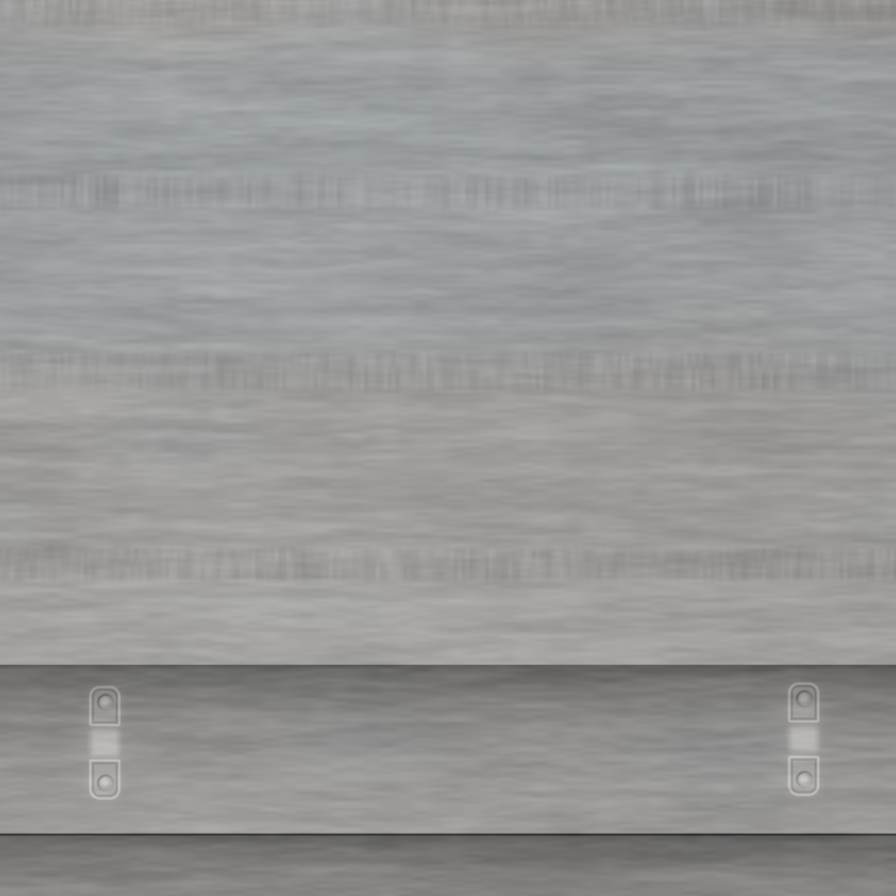
This texture is drawn by a Shadertoy shader. Its source:

```glsl
// Brushed grey metal siding: stretched value noise forms horizontal grain, with
// bands of cross-brushed streaks, two shaded overlaps near the bottom, and a pair
// of softly embossed brackets built from rounded-box and circle distances.

const float UPPER_LIP = 0.258;       // heights of the overlap edges
const float LOWER_LIP = 0.069;
const float SHADE_DEPTH = 0.24;      // darkness just under a lip
const float SHADE_FALL = 0.075;      // distance over which the shade fades
const float GRAIN_GAIN = 0.125;
const float STREAK_GAIN = 0.10;
const float BASE_GREY = 0.612;
const vec3 COOL_TINT = vec3(0.978, 1.004, 1.020);
const vec3 WARM_TINT = vec3(1.010, 0.999, 0.988);
const vec2 LEFT_BRACKET = vec2(0.117, 0.171);
const vec2 RIGHT_BRACKET = vec2(0.897, 0.175);
const vec2 PLATE_HALF = vec2(0.0165, 0.0215);
const float PLATE_OFFSET = 0.041;
const float SCREW_OFFSET = 0.045;
const float SCREW_RADIUS = 0.0085;

float hash(vec2 p) {
    return fract(sin(dot(p, vec2(127.1, 311.7))) * 43758.5453);
}

float noise(vec2 p) {
    vec2 i = floor(p), f = fract(p);
    f = f * f * (3.0 - 2.0 * f);
    return mix(mix(hash(i), hash(i + vec2(1, 0)), f.x),
               mix(hash(i + vec2(0, 1)), hash(i + vec2(1, 1)), f.x), f.y);
}

// Zero-centred sum of long and short horizontal fibres.
float horizontalGrain(vec2 uv) {
    float sum = 0.0, weight = 0.34;
    vec2 scale = vec2(5.0, 80.0);
    for (int i = 0; i < 4; i++) {
        sum += weight * (noise(uv * scale + float(i) * 17.3) - 0.5);
        scale *= vec2(2.2, 1.5);
        weight *= 0.92;
    }
    return sum;
}

// Zero-centred vertical fibres of varied length.
float verticalStreaks(vec2 uv) {
    float fine = noise(uv * vec2(230.0, 28.0) + 41.0);
    float broad = noise(uv * vec2(95.0, 18.0) + 73.0);
    return 0.6 * fine + 0.4 * broad - 0.5;
}

float band(float y, float centre, float halfWidth) {
    return 1.0 - smoothstep(halfWidth * 0.55, halfWidth * 1.25, abs(y - centre));
}

float stroke(float d, float width, float px) {
    return 1.0 - smoothstep(width - px, width + px, abs(d));
}

float roundedBox(vec2 p, vec2 halfSize, float radius) {
    vec2 q = abs(p) - halfSize + radius;
    return length(max(q, 0.0)) + min(max(q.x, q.y), 0.0) - radius;
}

// Shade under a lip; zero above it.
float lipShade(float y, float lip, float px) {
    float below = 1.0 - smoothstep(lip - px, lip + px, y);
    float depth = max(lip - y, 0.0);
    return below * (SHADE_DEPTH * exp(-depth / SHADE_FALL) + 0.07 * exp(-depth / 0.003));
}

// Brightness added by one bracket: two plates, their screws and a central glow.
float bracket(vec2 p, float px) {
    float side = p.y < 0.0 ? -1.0 : 1.0;
    vec2 plate = vec2(p.x, abs(p.y) - PLATE_OFFSET);
    float d = roundedBox(plate, PLATE_HALF, plate.y > 0.0 ? 0.011 : 0.002);
    float light = 0.035 * (1.0 - smoothstep(-px, px, d));
    light += 0.10 * stroke(d, 0.0012, px);
    light -= 0.085 * stroke(d + 0.0035, 0.0010, px);
    light += 0.035 * exp(-max(d, 0.0) / 0.004);

    vec2 screw = p - vec2(0.001, side * SCREW_OFFSET);
    float r = length(screw);
    float facing = dot(screw, vec2(-0.6, 0.8)) / max(r, 0.001);
    light -= (0.08 + 0.06 * facing) * stroke(r - SCREW_RADIUS, 0.0013, px);
    light += 0.09 * (1.0 - smoothstep(0.002, 0.007, length(screw - vec2(-0.001, 0.001))));

    float core = roundedBox(p, vec2(0.015, 0.013), 0.005);
    light += 0.125 * (1.0 - smoothstep(-0.005, 0.007, core));
    light += 0.04 * exp(-dot(p, p) / 0.0007);
    return light;
}

void mainImage(out vec4 fragColor, in vec2 fragCoord) {
    vec2 uv = fragCoord / iResolution.xy;
    float px = 1.0 / iResolution.y;

    // Brushed surface and its cross-brushed bands
    float cross = band(uv.y, 0.786, 0.021) + band(uv.y, 0.585, 0.022)
                + band(uv.y, 0.370, 0.019) + band(uv.y, 0.995, 0.025);
    cross *= 0.45 + 0.55 * noise(uv * vec2(13.0, 5.0) + 9.0);
    float grey = BASE_GREY + GRAIN_GAIN * horizontalGrain(uv) * (1.0 - 0.35 * cross);
    grey += cross * (STREAK_GAIN * verticalStreaks(uv) - 0.018);
    grey += 0.025 * (noise(uv * vec2(3.0, 9.0) + 5.0) - 0.5);
    grey += 0.018 * (smoothstep(0.354 + px, 0.354 - px, uv.y));
    grey += 0.012 * smoothstep(0.25, 0.05, abs(uv.x - 0.3) * 0.5) - 0.006;

    // Overlaps and brackets
    float lip = uv.y > LOWER_LIP ? UPPER_LIP : LOWER_LIP;
    grey -= lipShade(uv.y, lip, px);
    grey -= 0.24 * stroke(uv.y - LOWER_LIP, 0.0012, px);
    grey += bracket(uv - LEFT_BRACKET, px) + bracket(uv - RIGHT_BRACKET, px);

    // Cool upper sheet, warmer toward the bottom and the very top
    float cool = smoothstep(0.50, 0.72, uv.y) * (1.0 - smoothstep(0.90, 0.99, uv.y));
    cool = clamp(cool * 0.85 + 0.5 * (noise(uv * vec2(5.0, 12.0)) - 0.4), 0.0, 1.0);
    fragColor = vec4(grey * mix(WARM_TINT, COOL_TINT, cool), 1.0);
}
```
